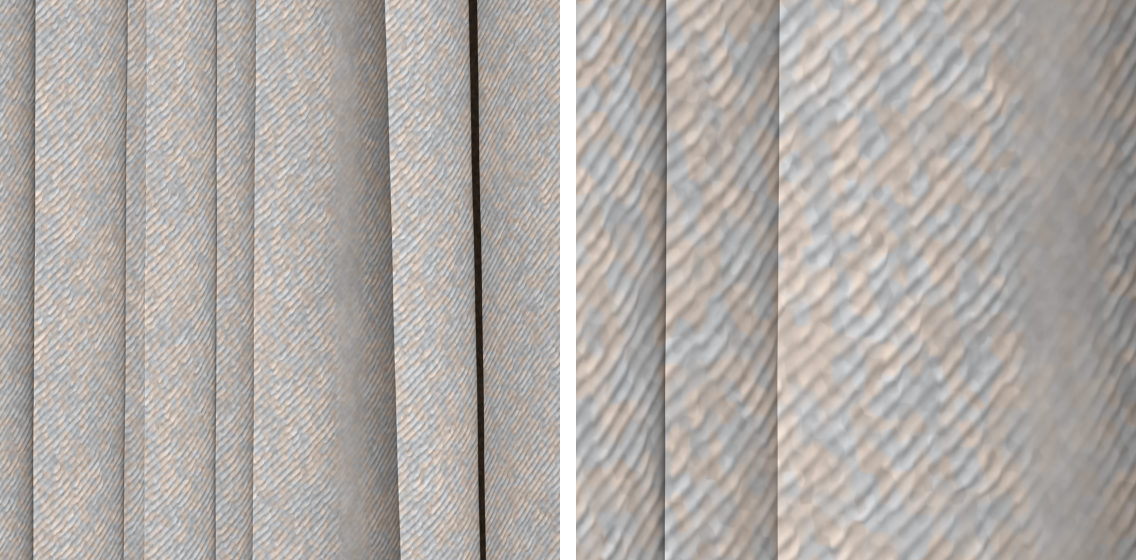
Left: the whole. Right: its middle third, enlarged.
A WebGL 2 fragment shader for this texture:

```glsl
#version 300 es
precision highp float;
// Draped grey twill: eight upright folds with fine diagonal ribs and mottled yarn.
uniform vec2 u_resolution;
out vec4 outColor;

const int FOLDS = 8;
// Fold borders: x at the bottom and at the top of the canvas
const vec2 BORDER[9] = vec2[9](
  vec2(-0.12, -0.12), vec2(0.059, 0.064), vec2(0.221, 0.228),
  vec2(0.257, 0.262), vec2(0.385, 0.388), vec2(0.451, 0.457),
  vec2(0.715, 0.688), vec2(0.868, 0.852), vec2(1.14, 1.14));
// Per fold: light at left, light at right, falloff power, crease darkness
const vec4 SHADE[8] = vec4[8](
  vec4(1.00, 0.66, 5.0, 0.38), vec4(1.00, 0.80, 3.5, 0.42),
  vec4(0.91, 0.93, 1.0, 0.12), vec4(1.00, 0.83, 3.5, 0.48),
  vec4(0.95, 0.76, 3.0, 0.18), vec4(1.01, 0.57, 2.3, 0.10),
  vec4(1.03, 0.85, 2.5, 0.20), vec4(0.78, 1.00, 0.4, 0.00));

const vec3 CLOTH = vec3(0.745, 0.727, 0.715);
const vec3 WARM = vec3(0.035, 0.003, -0.025);
const vec3 COOL = vec3(-0.022, 0.0, 0.018);
const vec3 GAP_COLOR = vec3(0.15, 0.12, 0.09);
const int GAP_FOLD = 6;                 // fold that ends in the open gap
const int SOFT_FOLD = 5;                // fold with a blurred hollow
const vec2 GAP_WIDTH = vec2(0.010, 0.015);
const float RIB_ROWS = 64.0;            // ribs up the canvas
const float RIB_CONTRAST = 0.095;
const float RIB_SLOPE = 0.95;
const float RIB_BEND = 0.35;            // steepening where cloth turns away
const float CREASE_WIDTH = 0.0035;
const float RIM_WIDTH = 0.004;
const float RIM_LIGHT = 0.06;
const float GRAIN = 0.13;
const float TAU = 6.2831853;

vec3 hash3(vec2 p) {
  vec3 q = fract(p.xyx * vec3(0.1031, 0.1030, 0.0973));
  q += dot(q, q.yxz + 33.33);
  return fract((q.xxy + q.yzz) * q.zyx);
}

// Smooth cellular noise: nearby cells blend their random values, 0 to 1
float cellular(vec2 p) {
  vec2 cell = floor(p);
  float total = 0.0, weights = 0.0;
  for (int j = -1; j <= 1; j++) {
    for (int i = -1; i <= 1; i++) {
      vec2 c = cell + vec2(i, j);
      vec3 h = hash3(c + 50.0);
      vec2 d = c + h.xy - p;
      float w = exp(-7.0 * dot(d, d));
      total += w * h.z;
      weights += w;
    }
  }
  return total / weights;
}

// Slow irregular sway from layered sines
float sway(float y, float seed) {
  return 0.6 * sin(y * 9.0 + seed) + 0.3 * sin(y * 23.0 + seed * 2.7)
       + 0.1 * sin(y * 71.0 + seed * 5.1);
}

void main() {
  vec2 uv = gl_FragCoord.xy / u_resolution;
  float aa = 0.8 / u_resolution.x;

  // Yarn irregularities shared by all folds
  float grain = cellular(uv * vec2(190.0, 150.0)) - 0.5;
  float slub = cellular(uv * vec2(95.0, 48.0) + 17.0) - 0.5;
  float tint = cellular(uv * vec2(105.0, 75.0) + 41.0);
  float patches = cellular(uv * vec2(14.0, 9.0) + 7.0) - 0.5;
  vec3 yarnTint = mix(COOL, WARM, smoothstep(0.25, 0.85, tint + 0.3 * patches));

  vec3 color = CLOTH;
  for (int i = 0; i < FOLDS; i++) {
    float seed = float(i) * 2.4;
    float left = mix(BORDER[i].x, BORDER[i].y, uv.y) + 0.0008 * sway(uv.y, seed);
    float right = mix(BORDER[i + 1].x, BORDER[i + 1].y, uv.y)
                + 0.0008 * sway(uv.y, seed + 2.4);
    float gap = i == GAP_FOLD ? mix(GAP_WIDTH.x, GAP_WIDTH.y, uv.y) : 0.0;
    float width = right - gap - left;
    float t = clamp((uv.x - left) / width, 0.0, 1.0);
    vec4 shade = SHADE[i];

    // Diagonal ribs follow the cloth around the fold
    float bend = shade.y > shade.x + 0.1 ? -pow(1.0 - t, 3.0) : t * t * t;
    float arc = width * (RIB_SLOPE * t + RIB_BEND * bend);
    float phase = (uv.y - arc) * RIB_ROWS + seed + 0.35 * slub + 0.25 * patches;
    float rib = sin(TAU * phase) + 0.2 * sin(2.0 * TAU * phase + 0.8);
    float hollow = i == SOFT_FOLD
      ? smoothstep(0.53, 0.64, t) * (1.0 - smoothstep(0.72, 0.84, t)) : 0.0;
    float strength = (1.0 + 1.1 * slub) * (1.0 - 0.82 * hollow);

    // Broad shading, bright rim and dark crease
    float light = mix(shade.x, shade.y, pow(t, shade.z));
    float rimLight = i == FOLDS - 1 ? 0.0 : RIM_LIGHT;
    light += rimLight * exp(-max(uv.x - left, 0.0) / RIM_WIDTH);
    float toCrease = max(right - gap - uv.x, 0.0);
    light *= 1.0 - shade.w * exp(-toCrease / CREASE_WIDTH);

    float weave = 1.0 + RIB_CONTRAST * rib * strength
                + GRAIN * grain * (1.0 - 0.5 * hollow) + 0.07 * slub + 0.03 * patches;
    vec3 fold = (CLOTH + yarnTint * (1.0 - 0.6 * hollow)) * light * weave;
    fold += WARM * 0.6 * (1.0 - light);

    // Open gap behind the fold
    float inGap = gap > 0.0 ? smoothstep(-aa, aa, uv.x - right + gap) : 0.0;
    fold = mix(fold, GAP_COLOR * (1.0 + 0.4 * grain), inGap);
    color = mix(color, fold, smoothstep(-aa, aa, uv.x - left));
  }
  outColor = vec4(clamp(color, 0.0, 1.0), 1.0);
}
```
